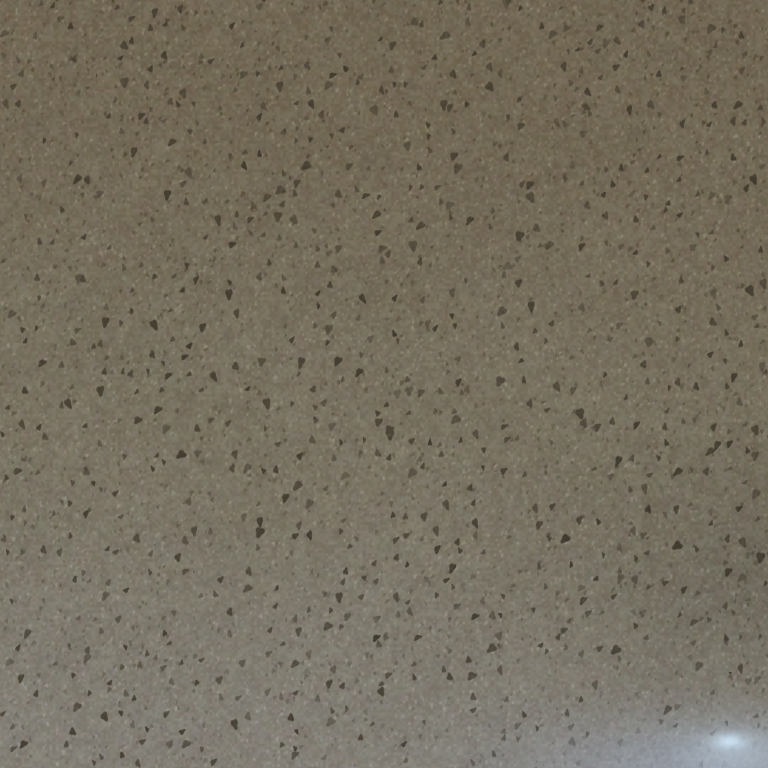
Write a Shadertoy shader that draws this texture.

```glsl
const vec3 UPPER_TAN = vec3(0.442, 0.402, 0.328);
const vec3 MIDDLE_TAN = vec3(0.472, 0.446, 0.380);
const vec3 LOWER_GREY = vec3(0.515, 0.500, 0.468);
const vec3 DARK_CHIP = vec3(0.235, 0.210, 0.165);
const vec3 SHEEN_BLUE = vec3(0.60, 0.64, 0.71);
const vec3 HOT_SPOT = vec3(0.80, 0.89, 0.96);

vec3 hash3(vec2 cell, float seed) {
    vec3 q = fract(vec3(cell.xyx + seed * 17.3) * vec3(0.1031, 0.1030, 0.0973));
    q += dot(q, q.yxz + 33.33);
    return fract((q.xxy + q.yzz) * q.zyx);
}

// Smooth coloured noise, each channel from -1 to 1
vec3 grain(vec2 p, float seed) {
    vec2 cell = floor(p);
    vec2 f = fract(p);
    f = f * f * (3.0 - 2.0 * f);
    vec3 low = mix(hash3(cell, seed), hash3(cell + vec2(1, 0), seed), f.x);
    vec3 high = mix(hash3(cell + vec2(0, 1), seed), hash3(cell + vec2(1, 1), seed), f.x);
    return 2.0 * mix(low, high, f.y) - 1.0;
}

// Broad, slow variation from layered sines
float mottle(vec2 p) {
    float a = sin(p.x * 9.0 + 2.0 * sin(p.y * 7.0));
    float b = sin(p.y * 17.0 - p.x * 11.0 + 1.7 * sin(p.x * 13.0));
    return 0.5 * (a + b);
}

// Coverage of scattered chips; radius and blur are in canvas units
float chips(vec2 uv, float cells, float density, float radius, float blur, float seed) {
    vec2 p = uv * cells;
    vec2 home = floor(p);
    float coverage = 0.0;
    for (int y = -1; y <= 1; y++) {
        for (int x = -1; x <= 1; x++) {
            vec2 cell = home + vec2(x, y);
            vec3 place = hash3(cell, seed);
            vec3 look = hash3(cell, seed + 5.0);
            if (place.z > density) continue;

            // Slightly slanted, uneven oval
            vec2 d = (p - cell - 0.1 - 0.8 * place.xy) / cells;
            float tilt = mix(-1.1, 0.5, look.x);
            d = mat2(cos(tilt), -sin(tilt), sin(tilt), cos(tilt)) * d;
            d *= vec2(mix(1.0, 1.5, look.y), 0.8);
            float angle = atan(d.y, d.x + 1e-6);
            float wobble = 1.0 + 0.2 * sin(3.0 * angle + 6.28 * look.z);
            float size = radius * mix(0.5, 1.0, look.z * look.z);
            float edge = length(d) - size * wobble;
            float strength = mix(0.45, 1.0, fract(look.x * 7.0 + look.z));
            coverage = max(coverage, strength * smoothstep(blur, -blur, edge));
        }
    }
    return coverage;
}

float glow(vec2 uv, vec2 centre, vec2 spread) {
    vec2 d = (uv - centre) / spread;
    return exp(-dot(d, d));
}

// Tan surface turning grey toward the foot
vec3 surface(vec2 uv) {
    float height = uv.y + 0.10 * (uv.x - 0.5) + 0.02 * mottle(uv * 0.6);
    vec3 color = mix(MIDDLE_TAN, UPPER_TAN, smoothstep(0.35, 0.95, height));
    color = mix(color, LOWER_GREY, 0.9 * smoothstep(0.45, -0.02, height));
    float shade = glow(uv, vec2(1.0, 0.26), vec2(0.22, 0.16));
    return color * (1.0 - 0.09 * shade) + 0.005 * mottle(uv * 2.0);
}

void mainImage(out vec4 fragColor, in vec2 fragCoord) {
    vec2 uv = fragCoord / iResolution.xy;
    float blur = max(0.0013, 0.7 / iResolution.y);
    vec3 color = surface(uv);

    // Fine grain with a faint colour cast
    vec3 fine = grain(uv * 270.0, 1.0);
    vec3 coarse = grain(uv * 95.0, 2.0);
    color += 0.030 * fine.x + 0.010 * coarse.x;
    color += 0.007 * fine.yzx * vec3(1.0, 0.7, 1.0) + 0.007 * coarse.zxy;

    // Pale grains and faint small chips
    color += 0.075 * chips(uv, 125.0, 0.32, 0.0026, blur, 3.0);
    color -= 0.100 * chips(uv, 85.0, 0.30, 0.0031, blur, 4.0);

    // Dark chips, gathered in loose patches
    float density = 0.38 + 0.07 * mottle(floor(uv * 8.0) / 8.0);
    float dark = chips(uv, 48.0, density, 0.0056, blur, 6.0);
    color = mix(color, DARK_CHIP + 0.02 * fine.y, 0.88 * dark);

    // Reflected light in the lower right corner
    float sheen = glow(uv, vec2(0.93, 0.0), vec2(0.24, 0.065));
    float spot = glow(uv, vec2(0.95, 0.035), vec2(0.022, 0.010));
    float halo = glow(uv, vec2(0.96, 0.02), vec2(0.07, 0.035));
    color = mix(color, SHEEN_BLUE + 0.02 * fine.x, 0.70 * sheen);
    color = mix(color, HOT_SPOT, clamp(0.65 * spot + 0.35 * halo, 0.0, 1.0));

    fragColor = vec4(clamp(color, 0.0, 1.0), 1.0);
}
```
